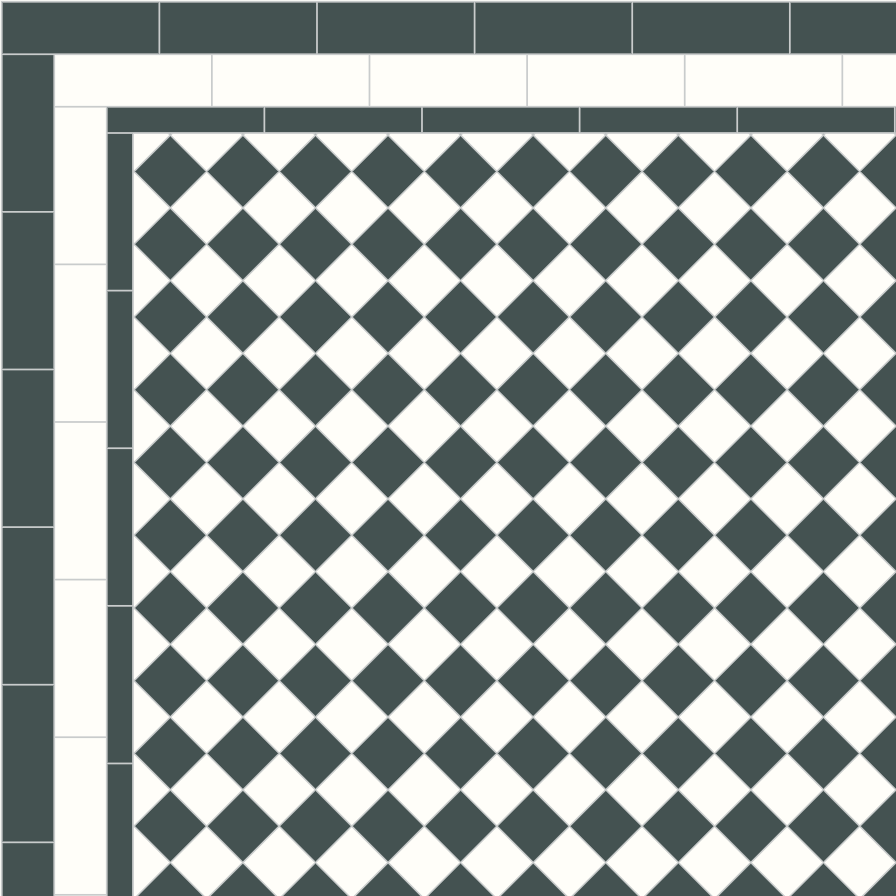
A WebGL 2 fragment shader for this pattern:

```glsl
#version 300 es
precision highp float;
// Tiled floor: a diamond checkerboard framed at the top and left by three bands of long tiles.

#define UNITS 768.0                      // design units across the canvas
#define SLATE vec3(0.268, 0.322, 0.318)
#define IVORY vec3(1.0, 0.998, 0.978)
#define GROUT vec3(0.79, 0.80, 0.80)
#define JOINT 0.75                       // half width of a grout line
#define TILE_LENGTH 135.1                // spacing of joints along the bands
#define RIM 1.5                          // outer edge of the first band
#define WIDE_BAND 45.0
#define NARROW_BAND 22.5
#define DIAMOND_PITCH vec2(62.2, 62.35)
#define DIAMOND_ORIGIN vec2(146.0, 147.0)

uniform vec2 u_resolution;
out vec4 fragColor;

float pixelSize;

// Antialiased coverage of the region where a signed distance is negative
float coverage(float dist) {
    return clamp(0.5 - dist / pixelSize, 0.0, 1.0);
}

// Distance to the nearest multiple of a period
float repeatDistance(float x, float period) {
    return abs(x - period * round(x / period));
}

// One L-shaped course; its top run owns the corner
vec3 band(vec2 p, float start, float end, vec3 tile) {
    float depth = min(p.x, p.y);
    float along = p.y < end ? p.x - start : p.y - end;
    float line = min(abs(depth - start), abs(depth - end));
    line = min(line, abs(p.y - end));
    line = min(line, repeatDistance(along, TILE_LENGTH));
    return mix(tile, GROUT, coverage(line - JOINT));
}

// Slate diamonds on ivory, with grout along every diagonal
vec3 diamondField(vec2 p, float start) {
    vec2 cell = (p - DIAMOND_ORIGIN) / DIAMOND_PITCH;
    cell = abs(cell - round(cell));
    float edge = (cell.x + cell.y - 0.5) * DIAMOND_PITCH.x * 0.7071;
    vec3 color = mix(IVORY, SLATE, coverage(edge));
    color = mix(color, GROUT, coverage(abs(edge) - 0.65));
    float border = abs(min(p.x, p.y) - start);
    return mix(color, GROUT, coverage(border - JOINT));
}

void main() {
    vec2 uv = gl_FragCoord.xy / u_resolution;
    vec2 p = vec2(uv.x, 1.0 - uv.y) * UNITS;
    pixelSize = UNITS / min(u_resolution.x, u_resolution.y);

    // Band boundaries, measured inward from the top left corner
    float outer = RIM + WIDE_BAND;
    float middle = outer + WIDE_BAND;
    float inner = middle + NARROW_BAND;
    float depth = min(p.x, p.y);

    vec3 color;
    if (depth < RIM) color = mix(IVORY, GROUT, coverage(RIM - depth - JOINT));
    else if (depth < outer) color = band(p, RIM, outer, SLATE);
    else if (depth < middle) color = band(p, outer, middle, IVORY);
    else if (depth < inner) color = band(p, middle, inner, SLATE);
    else color = diamondField(p, inner);

    fragColor = vec4(color, 1.0);
}
```
